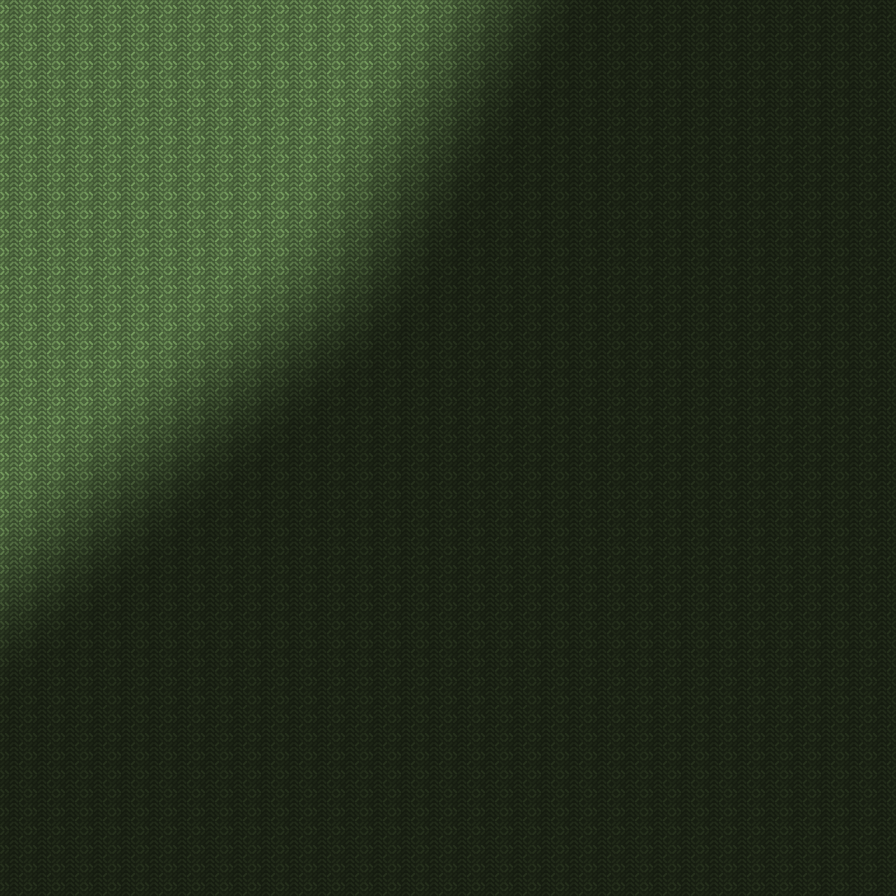
Write a WebGL 2 fragment shader that draws this background.

```glsl
#version 300 es
precision highp float;

uniform vec2 u_resolution;
out vec4 fragColor;

const vec3 SHADE_COLOR = vec3(0.106, 0.135, 0.080);
const vec3 GLOW_COLOR = vec3(0.325, 0.430, 0.260);

// The glow fills a rounded wedge between two edges that meet at its corner.
const vec2 GLOW_CORNER = vec2(0.368, 0.695);
const vec2 UPPER_NORMAL = vec2(0.875, -0.483);
const vec2 LOWER_NORMAL = vec2(0.667, -0.745);
const float CORNER_ROUNDING = 0.02;
const float FADE_INSIDE = 0.088;
const float FADE_OUTSIDE = 0.115;

// Fleck cells across the canvas, and cells in each repeated tile.
const vec2 WEAVE_CELLS = vec2(192.0, 192.0);
const vec2 TILE_CELLS = vec2(6.0, 4.0);
const float FLECK_LENGTH = 0.36;
const float FLECK_WIDTH = 0.20;
const float FLECK_CONTRAST = 0.42;
const float CELL_CONTRAST = 0.22;
const float COLUMN_CONTRAST = 0.05;
const float TAU = 6.28319;

float hash(vec2 p) {
    vec3 q = fract(vec3(p.xyx) * 0.1031);
    q += dot(q, q.yzx + 33.33);
    return fract((q.x + q.y) * q.z);
}

float smoothMax(float a, float b, float radius) {
    float h = max(radius - abs(a - b), 0.0) / radius;
    return max(a, b) + 0.25 * h * h * radius;
}

float glowAmount(vec2 uv) {
    vec2 offset = uv - GLOW_CORNER;
    float upper = dot(offset, UPPER_NORMAL);
    float lower = dot(offset, LOWER_NORMAL);
    float edge = smoothMax(upper, lower, CORNER_ROUNDING);
    return 1.0 - smoothstep(-FADE_INSIDE, FADE_OUTSIDE, edge);
}

// Short slanted flecks; each half of a tile leans mostly one way.
float weave(vec2 uv) {
    vec2 grid = uv * WEAVE_CELLS;
    vec2 cell = mod(floor(grid), TILE_CELLS);
    vec2 local = fract(grid) - 0.5;
    float leanChance = cell.x < 0.5 * TILE_CELLS.x ? 0.25 : 0.75;
    float slant = hash(cell + 3.0) < leanChance ? -1.0 : 1.0;
    float strength = hash(cell + 17.0);

    vec2 axis = vec2(0.7071, 0.7071 * slant);
    float along = clamp(dot(local, axis), -FLECK_LENGTH, FLECK_LENGTH);
    float dist = length(local - axis * along);
    float pixel = max(WEAVE_CELLS.x / u_resolution.x, WEAVE_CELLS.y / u_resolution.y);
    float softness = 0.4 * pixel + 0.05;
    float fleck = 1.0 - smoothstep(FLECK_WIDTH - softness, FLECK_WIDTH + softness, dist);

    float column = cos(TAU * grid.x / TILE_CELLS.x);
    return (fleck - 0.42) * FLECK_CONTRAST * (0.4 + strength)
        + (strength - 0.5) * CELL_CONTRAST
        + column * COLUMN_CONTRAST;
}

void main() {
    vec2 uv = gl_FragCoord.xy / u_resolution;
    vec3 color = mix(SHADE_COLOR, GLOW_COLOR, glowAmount(uv));
    color *= 1.0 + weave(uv);
    fragColor = vec4(color, 1.0);
}
```
